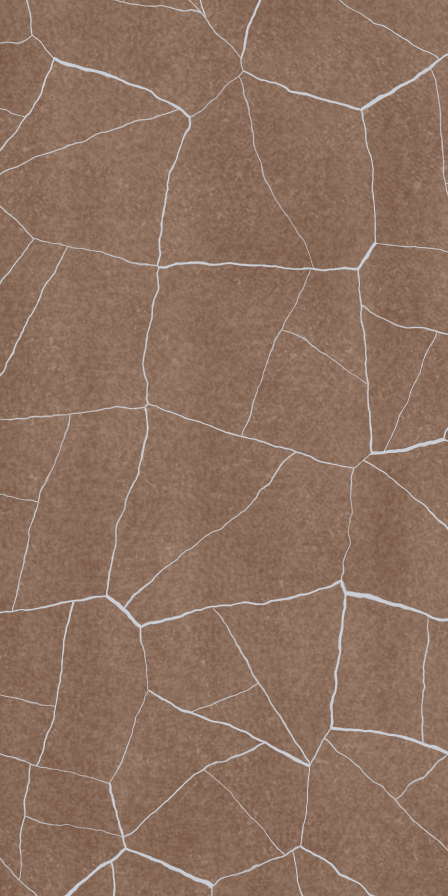
Give the GLSL for this texture, as a Shadertoy shader.

```glsl
// Brown grainy stone crossed by a network of fine pale cracks.
#define CELLS 2.75        // main crack cells across the width
#define JITTER 0.78       // irregularity of the cells
#define THICK 0.0040      // half width of the widest cracks
#define THIN 0.0011       // half width of the finest cracks
#define BEND 0.050        // slow wander of the cracks
#define RAGGED 0.009      // small kinks of the cracks
#define GRAIN 0.125       // contrast of the stone grain
#define MOTTLE 0.055      // contrast of the cloudy patches
#define STREAK 0.035      // contrast of the vertical bands
#define STONE vec3(0.545, 0.427, 0.357)
#define VEIN vec3(0.81, 0.84, 0.88)

float hash(vec2 p) {
    return fract(sin(dot(p, vec2(127.1, 311.7))) * 43758.5453);
}

vec2 hash2(vec2 p) {
    return vec2(hash(p), hash(p + 37.3));
}

float noise(vec2 p) {
    vec2 i = floor(p), f = fract(p);
    f = f * f * (3.0 - 2.0 * f);
    return mix(mix(hash(i), hash(i + vec2(1, 0)), f.x),
               mix(hash(i + vec2(0, 1)), hash(i + vec2(1, 1)), f.x), f.y);
}

float fbm(vec2 p) {
    float sum = 0.0, amp = 0.5;
    for (int i = 0; i < 4; i++) {
        sum += amp * noise(p);
        p = mat2(1.6, 1.2, -1.2, 1.6) * p + 5.7;
        amp *= 0.5;
    }
    return sum / 0.9375;
}

vec2 noise2(vec2 p) {
    return vec2(noise(p), noise(p + 51.7)) - 0.5;
}

// Box-filtered coverage of a line of half width w at distance d
float line(float d, float w, float px) {
    float h = 0.6 * px;
    return (clamp(d + h, -w, w) - clamp(d - h, -w, w)) / (2.0 * h);
}

vec2 cellPoint(vec2 id) {
    return id + 0.5 + JITTER * (hash2(id) - 0.5);
}

// Cell borders of varied width, plus finer cracks that split each cell
float cracks(vec2 p, float px) {
    float swell = 0.55 + 0.9 * noise(p * 6.0 + 9.0);
    vec2 q = p + BEND * noise2(p * 5.0) + RAGGED * noise2(p * 28.0)
               + 0.3 * RAGGED * noise2(p * 90.0);
    q *= CELLS;

    // Nearest cell
    vec2 home = floor(q), id = home;
    float best = 1e3;
    for (int y = -1; y <= 1; y++)
    for (int x = -1; x <= 1; x++) {
        vec2 c = home + vec2(x, y);
        float d = distance(q, cellPoint(c));
        if (d < best) { best = d; id = c; }
    }

    // Borders shared with the neighbours
    vec2 centre = cellPoint(id);
    float cover = 0.0;
    for (int y = -2; y <= 2; y++)
    for (int x = -2; x <= 2; x++) {
        if (x == 0 && y == 0) continue;
        vec2 other = id + vec2(x, y), site = cellPoint(other);
        float d = dot(0.5 * (centre + site) - q, normalize(site - centre));
        float pick = hash(id + other + 0.37);
        float w = mix(THIN, THICK, pick * pick) * swell;
        cover = max(cover, line(d / CELLS, w, px));
    }

    // One crack through the cell, often with a branch on one side
    float angle = 6.2832 * hash(id + 3.1);
    vec2 n = vec2(cos(angle), sin(angle));
    vec2 r = q - centre;
    float split = dot(r, n);
    float w = mix(THIN, 0.5 * THICK, hash(id + 8.4)) * swell;
    cover = max(cover, line(split / CELLS, w, px));
    if (split > 0.0 && hash(id + 5.9) < 0.65) {
        float lean = hash(id + 6.6) - 0.5;
        vec2 across = normalize(vec2(-n.y, n.x) + 0.8 * lean * n);
        float branch = dot(r, across) - 0.2 * lean;
        cover = max(cover, line(branch / CELLS, THIN * swell, px));
    }
    return cover;
}

// Brightness offset of the stone surface
float stoneShade(vec2 p) {
    vec2 g = mat2(0.8, 0.6, -0.6, 0.8) * p;
    float cloud = fbm(p * 7.0 + 3.0);
    float grain = 0.65 * noise(g * 210.0) + 0.35 * noise(g * 95.0 + 17.0) - 0.5;
    float band = noise(vec2(p.x * 15.0, p.y * 1.3)) - 0.5;
    float speck = smoothstep(0.68, 0.95, noise(g * 160.0 + 40.0));
    speck *= smoothstep(0.40, 0.65, fbm(p * 13.0 + 20.0));
    return GRAIN * grain + MOTTLE * (cloud - 0.5) + STREAK * band + 0.07 * speck;
}

void mainImage(out vec4 fragColor, in vec2 fragCoord) {
    vec2 p = fragCoord / iResolution.x;
    float px = 1.0 / iResolution.x;
    vec3 colour = STONE + stoneShade(p) * vec3(1.0, 1.08, 1.1);
    colour = mix(colour, VEIN, 0.92 * cracks(p, px));
    fragColor = vec4(colour, 1.0);
}
```
